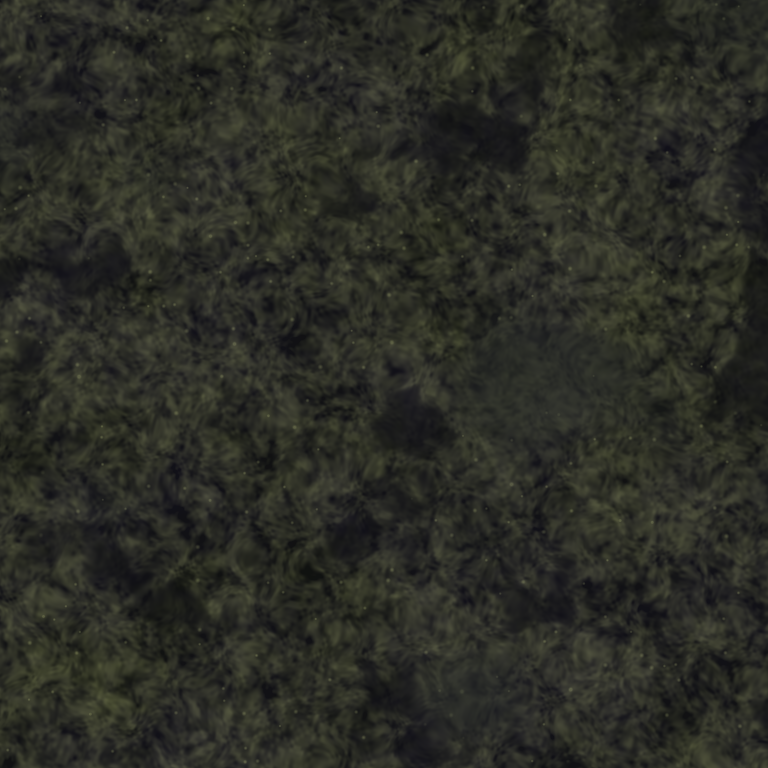
Reproduce this texture procedurally as a WebGL 1 fragment shader.

```glsl
precision highp float;
uniform vec2 u_resolution;

#define CLUMP_SCALE 8.0
#define GRAIN_SCALE 98.0
#define GRAIN_CONTRAST 0.60
#define HOLE_SCALE 8.5
#define HOLE_LEVEL 0.31
#define HAZE_SCALE 3.6
#define HAZE_AMOUNT 0.55
#define SPECK_SCALE 64.0
#define SPECK_CHANCE 0.06
#define SHADOW_COLOR vec3(0.066, 0.067, 0.080)
#define MOSS_COLOR vec3(0.270, 0.278, 0.208)
#define HAZE_COLOR vec3(0.155, 0.165, 0.160)

float hash(vec2 p) {
  vec3 q = fract(p.xyx * vec3(0.1031, 0.1030, 0.0973));
  q += dot(q, q.yzx + 33.33);
  return fract((q.x + q.y) * q.z);
}

float noise(vec2 p) {
  vec2 cell = floor(p);
  vec2 f = fract(p);
  f = f * f * (3.0 - 2.0 * f);
  float low = mix(hash(cell), hash(cell + vec2(1.0, 0.0)), f.x);
  float high = mix(hash(cell + vec2(0.0, 1.0)), hash(cell + 1.0), f.x);
  return mix(low, high, f.y);
}

// Turned and shifted noise centred on zero, so layers do not share a grid
float layer(vec2 p, float scale, float angle) {
  float c = cos(angle);
  float s = sin(angle);
  return noise(mat2(c, s, -s, c) * p * scale + angle * 37.0 + 200.0) - 0.5;
}

// Soft tonal variation from large clumps down to single leaves
float mossTone(vec2 p) {
  float tone = 0.54;
  tone += 0.22 * layer(p, CLUMP_SCALE, 0.4);
  tone += 0.34 * layer(p, CLUMP_SCALE * 2.6, 1.1);
  tone += 0.45 * layer(p, GRAIN_SCALE * 0.5, 1.9);
  tone += GRAIN_CONTRAST * layer(p, GRAIN_SCALE, 2.6);
  tone += 0.75 * GRAIN_CONTRAST * layer(p, GRAIN_SCALE * 2.0, 3.5);
  return tone;
}

// Ragged dark gaps between the clumps
float holeMask(vec2 p) {
  float field = 0.5 + 0.60 * layer(p, HOLE_SCALE, 5.2);
  field += 0.26 * layer(p, HOLE_SCALE * 2.4, 4.3);
  field += 0.17 * layer(p, HOLE_SCALE * 6.5, 0.8);
  return 1.0 - smoothstep(HOLE_LEVEL - 0.07, HOLE_LEVEL + 0.07, field);
}

// Sparse pale points that catch the light
float speckMask(vec2 p) {
  vec2 q = p * SPECK_SCALE;
  vec2 cell = floor(q);
  vec2 center = 0.3 + 0.4 * vec2(hash(cell + 17.0), hash(cell + 71.0));
  float present = step(hash(cell + 131.0), SPECK_CHANCE);
  float size = mix(0.14, 0.28, hash(cell + 211.0));
  return present * (1.0 - smoothstep(0.0, size, length(fract(q) - center)));
}

void main() {
  vec2 p = gl_FragCoord.xy / min(u_resolution.x, u_resolution.y);

  // Bend the coordinates to make the clumps curl
  vec2 bend = vec2(layer(p, 28.0, 2.2), layer(p, 28.0, 4.9));
  vec2 curled = p + 0.016 * bend;

  float tone = mossTone(curled);
  float hole = holeMask(curled);
  tone = mix(tone, 0.12 + 0.22 * (tone - 0.5), 0.88 * hole);
  tone += 0.75 * speckMask(p) * (1.0 - hole);
  vec3 color = mix(SHADOW_COLOR, MOSS_COLOR, clamp(tone, 0.0, 1.45));

  // Shift the hue between olive and grey
  float hue = layer(p, 11.0, 0.6) + 0.6 * layer(p, 70.0, 1.5);
  color += hue * vec3(0.004, -0.004, 0.030);

  // Thin blue-grey veils that flatten the contrast
  float veil = layer(p, HAZE_SCALE, 5.7) + 0.45 * layer(p, HAZE_SCALE * 2.7, 3.0);
  float haze = HAZE_AMOUNT * smoothstep(0.08, 0.42, veil);
  color = mix(color, HAZE_COLOR, haze * (1.0 - 0.5 * hole));

  gl_FragColor = vec4(color, 1.0);
}
```
